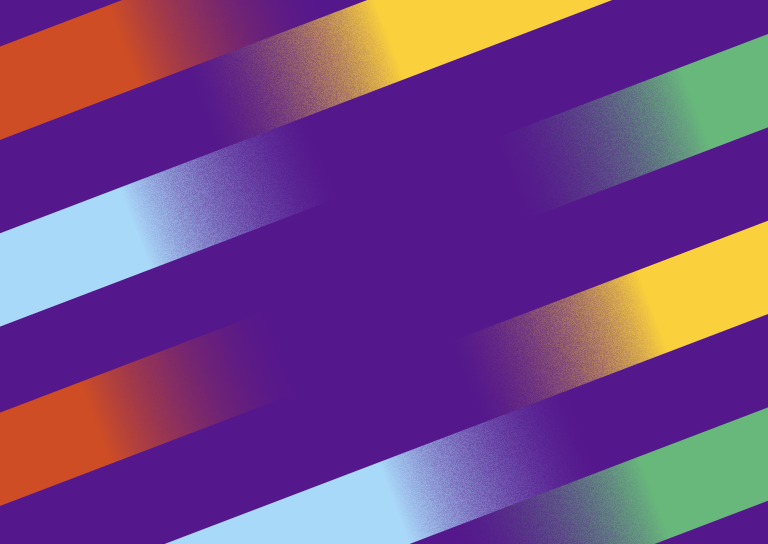
A Shadertoy shader for this background:

```glsl
const vec3 PURPLE = vec3(0.331, 0.090, 0.549);
const vec3 RED    = vec3(0.810, 0.302, 0.141);
const vec3 YELLOW = vec3(0.980, 0.816, 0.235);
const vec3 BLUE   = vec3(0.663, 0.850, 0.976);
const vec3 GREEN  = vec3(0.408, 0.722, 0.486);

// Lengths are fractions of the canvas height
const float SLOPE       = 0.381;
const float FIRST_LANE  = 0.0856;
const float LANE_HEIGHT = 0.1716;
const float FADE_LENGTH = 0.382;
const float FADE_POWER  = 1.7;
const float GRAIN_CELLS = 542.0;
const float GRAIN_AMOUNT = 0.16;
const int STRIPE_COUNT  = 8;

// Position along each stripe where its solid part meets its fade
const float FADE_START[8] = float[8](
    0.181, 0.643, 0.082, 1.125, -0.114, 0.918, 0.347, 0.800);
// Small vertical shift of the fifth stripe
const int SHIFTED_STRIPE = 4;
const float STRIPE_SHIFT = -0.0135;

float hash(vec2 cell) {
    vec3 q = fract(vec3(cell.xyx) * 0.1031);
    q += dot(q, q.yzx + 33.33);
    return fract((q.x + q.y) * q.z);
}

vec3 stripeColor(int index) {
    int k = index % 4;
    return k == 0 ? RED : k == 1 ? YELLOW : k == 2 ? BLUE : GREEN;
}

// Coverage between the two parallel edges of a lane
float laneMask(float across, int index, float cosine, float pixel) {
    float shift = index == SHIFTED_STRIPE ? STRIPE_SHIFT : 0.0;
    float center = FIRST_LANE + shift + (float(index) + 0.5) * LANE_HEIGHT;
    float dist = (abs(across - center) - 0.5 * LANE_HEIGHT) * cosine;
    return clamp(0.5 - dist / pixel, 0.0, 1.0);
}

// Opacity along a stripe, with alternating direction and grain in the fade
float fadeAlpha(float along, int index, float grain) {
    bool fadesRight = index % 2 == 0;
    float t = (along - FADE_START[index]) / FADE_LENGTH;
    t = clamp(fadesRight ? t : -t, 0.0, 1.0);
    float alpha = pow(1.0 - t, FADE_POWER);
    float strength = index % 4 == 0 ? 0.25 : 1.0;
    alpha += (grain - 0.5) * GRAIN_AMOUNT * strength * 4.0 * alpha * (1.0 - alpha);
    return clamp(alpha, 0.0, 1.0);
}

void mainImage(out vec4 fragColor, in vec2 fragCoord) {
    float pixel = 1.0 / iResolution.y;
    vec2 p = fragCoord * pixel;
    float depth = 1.0 - p.y;

    // Stripe-aligned coordinates
    float cosine = inversesqrt(1.0 + SLOPE * SLOPE);
    float across = depth + SLOPE * p.x;
    float along = (p.x - SLOPE * depth) * cosine;
    float grain = hash(floor(p * GRAIN_CELLS));

    vec3 color = PURPLE;
    for (int i = 0; i < STRIPE_COUNT; i++) {
        float alpha = laneMask(across, i, cosine, pixel) * fadeAlpha(along, i, grain);
        color = mix(color, stripeColor(i), alpha);
    }
    fragColor = vec4(color, 1.0);
}
```
